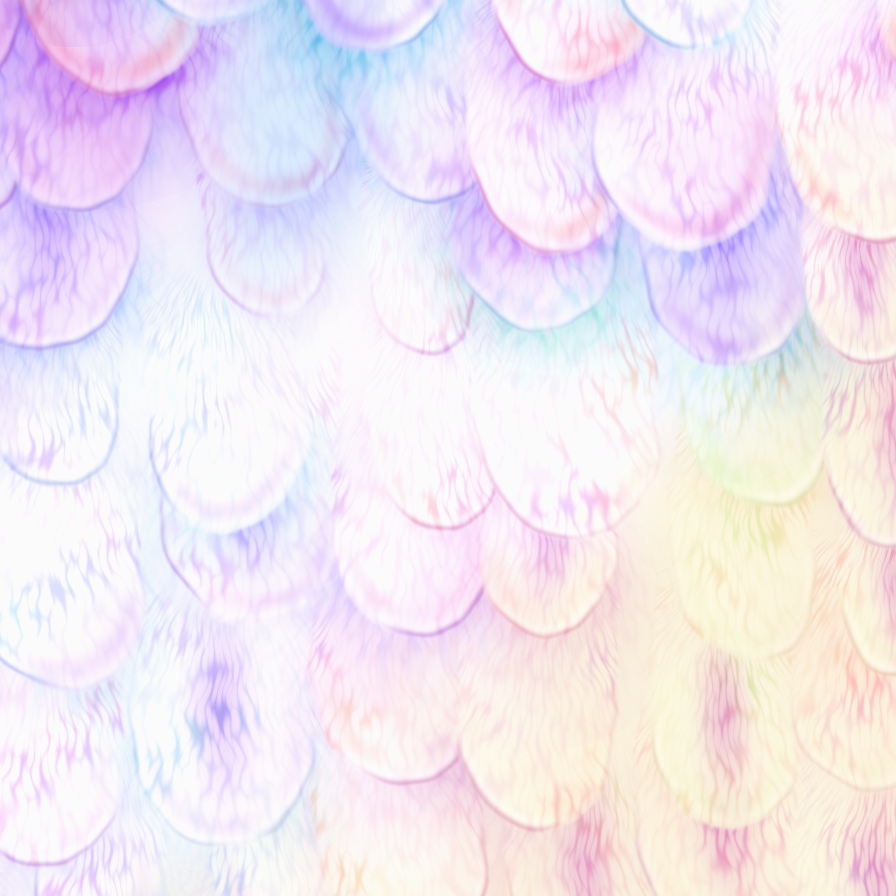
Write a WebGL 1 fragment shader that draws this pattern.

```glsl
precision highp float;

uniform vec2 u_resolution;

const float TAU = 6.2831853;
const vec2 PITCH = vec2(0.18, 0.17);

vec2 hash2(vec2 p) {
  vec2 k = vec2(dot(p, vec2(127.1, 311.7)), dot(p, vec2(269.5, 183.3)));
  return fract(sin(k) * 43758.55);
}

// Distance to the nearest scattered point
float cellular(vec2 p) {
  vec2 cell = floor(p);
  float nearest = 1.5;
  for (int j = -1; j <= 1; j++) {
    for (int i = -1; i <= 1; i++) {
      vec2 id = cell + vec2(float(i), float(j));
      nearest = min(nearest, length(id + hash2(id) - p));
    }
  }
  return nearest;
}

// Smooth field in about -1..1
float waves(vec2 p) {
  float sum = 0.5 * sin(p.x + 1.3 * sin(p.y * 0.8));
  sum += 0.3 * sin(p.y * 1.7 - p.x * 0.9 + 2.0);
  return sum + 0.2 * sin(p.x * 2.9 + p.y * 2.3 + 4.0);
}

// Tint to multiply by: white at zero strength
vec3 pastel(float hue, float strength) {
  vec3 wheel = 0.5 + 0.5 * cos(TAU * (hue - vec3(0.0, 0.333, 0.667)));
  return 1.0 - strength * (1.0 - wheel);
}

float bell(float x, float width) {
  return exp(-x * x / (width * width));
}

// Long U: round below the origin, straight sides above it
float scaleDistance(vec2 p, float radius) {
  return length(vec2(p.x, min(p.y * 0.85, 0.0))) - radius;
}

// Fine strands fanning out from a root above the tip
float strands(vec2 p, float radius, float seed) {
  vec2 q = p - vec2(0.0, 2.8 * radius);
  vec2 polar = vec2(atan(q.x, -q.y) * 34.0, length(q) * 30.0);
  polar.x += 0.5 * waves(p * 70.0);
  return smoothstep(0.25, 0.85, cellular(polar + seed * 60.0));
}

float warmth(vec2 pos) {
  return smoothstep(0.4, 0.85, pos.x - 0.9 * pos.y + 0.3 + 0.14 * waves(pos * 9.0));
}

vec3 paintScale(vec3 under, vec2 pos, vec2 id, float blur) {
  vec2 shape = hash2(id + 17.0);
  vec2 dye = hash2(id + 53.0);
  vec2 jitter = hash2(id) - 0.5;
  float radius = mix(0.04, 0.105, sqrt(shape.x));
  vec2 tip = (id + 0.5 + jitter * vec2(0.5, 0.6)) * PITCH;
  vec2 p = pos - tip - vec2(0.0, radius * 1.15);
  p.x += 0.009 * waves(vec2(p.y * 22.0, shape.y * 9.0));
  float d = scaleDistance(p, radius) + 0.003 * waves(pos * 45.0 + id);
  if (d > 0.11) return under;

  float warm = warmth(tip);
  float vivid = mix(0.2, 0.58, smoothstep(0.45, 0.95, tip.y)) * mix(0.7, 1.4, dye.y);
  vivid *= mix(1.0, 0.7, warm);
  float hue = mix(mix(0.53, 0.9, dye.x), mix(0.88, 1.2, dye.x), warm);
  float fibre = strands(p, radius, shape.y);
  float height = pos.y - tip.y;
  float low = 1.0 - smoothstep(-0.7, 0.8, p.y / radius);
  float fade = 1.0 - smoothstep(0.16, 0.36, height);

  // Dyed fringe cast on the scales beneath
  float fringe = exp(-max(d, 0.0) / mix(0.015, 0.042, dye.y)) * (0.6 + 0.5 * fibre);
  fringe *= (0.2 + 0.8 * low) * fade;
  fringe *= 0.75 + 0.5 * waves(pos * 14.0 + id * 2.0);
  vec3 outside = under * pastel(hue - 0.1, fringe * vivid * (0.5 + 0.8 * dye.y));

  // Pale body with a faint wash, tufts and sometimes a dark quill
  float patchy = smoothstep(0.0, 0.7, waves(pos * 26.0 + id * 3.0));
  float wash = vivid * dye.y * smoothstep(-0.2, 0.7, waves(pos * 13.0 + id));
  vec3 body = vec3(0.995, 0.99, 0.995);
  body *= pastel(hue + 0.06, 0.4 * wash);
  body *= pastel(0.16, 0.17 * warmth(pos));
  body *= pastel(hue + 0.15 * waves(pos * 18.0), fibre * (0.07 + 0.2 * patchy));
  float quill = bell(p.x, 0.3 * radius) * bell(p.y - 0.4 * radius, 0.9 * radius);
  body *= pastel(0.74 + 0.1 * warm, 0.5 * quill * step(0.6, shape.y) * (0.5 + 0.5 * fibre));

  // Broken inner bands and a thin rim that comes and goes
  float broken = smoothstep(-0.5, 0.7, waves(pos * 19.0 + id * 5.0));
  body *= pastel(hue + 0.12, vivid * 0.45 * bell(d + 0.02, 0.01) * low * (1.0 - broken));
  body = mix(body, vec3(1.0), 0.45 * bell(d + 0.009, 0.005) * low * broken);
  float rim = bell(d + 0.002, 0.0035) * (0.1 + 0.9 * low) * (0.15 + 0.85 * broken);
  body *= pastel(hue - 0.04, rim * (0.16 + 0.55 * vivid)) * (1.0 - 0.08 * rim);

  float cover = (1.0 - smoothstep(-blur, blur, d)) * fade;
  return mix(outside, body, 0.92 * cover);
}

void main() {
  vec2 pos = gl_FragCoord.xy / u_resolution.y;
  float blur = max(0.003, 1.5 / u_resolution.y);
  vec2 cell = floor(pos / PITCH);
  vec3 colour = vec3(0.99, 0.985, 0.99) * pastel(0.16, 0.18 * warmth(pos));

  // Lower rows first, so each row hangs over the one beneath
  for (int row = -2; row <= 1; row++) {
    for (int column = -1; column <= 1; column++) {
      vec2 id = cell + vec2(float(column), float(row));
      colour = paintScale(colour, pos, id, blur);
    }
  }

  // Broad drifts of pink and blue near the upper left
  float drift = waves(pos * 16.0);
  float pink = bell(length(pos - vec2(0.06, 0.87)), 0.15);
  float blue = bell(length((pos - vec2(0.31, 0.83)) * vec2(1.5, 1.0)), 0.16);
  colour *= pastel(0.83, 0.26 * pink * (0.8 + 0.3 * drift));
  colour *= pastel(0.57, 0.24 * blue * (0.8 - 0.3 * drift));

  // Bleach: faint tints wash out to white, strong ones stay
  vec3 ink = max(1.0 - colour - 0.045, 0.0) * 0.8 + vec3(0.012, 0.016, 0.012);
  gl_FragColor = vec4(clamp(1.0 - ink, 0.0, 1.0), 1.0);
}
```
